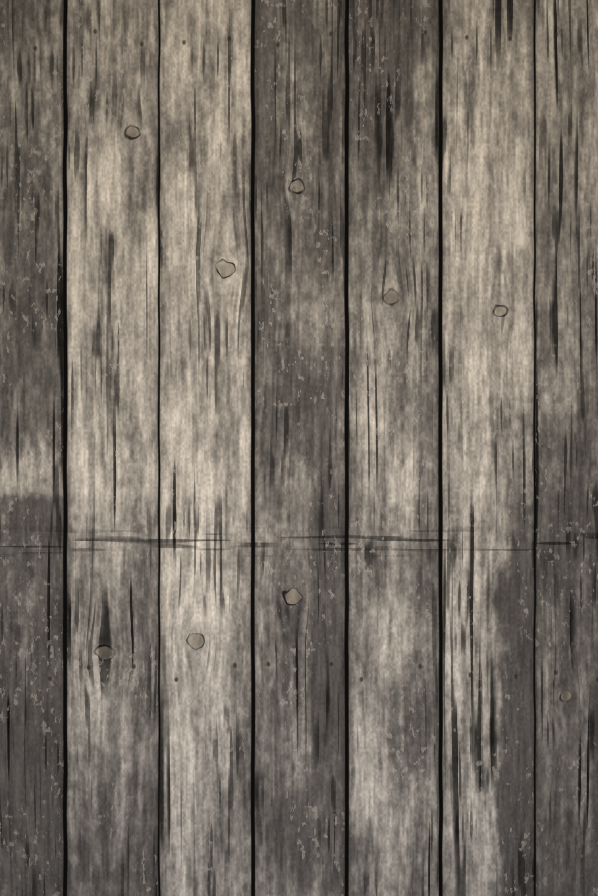
A Shadertoy shader for this texture:

```glsl
// Weathered vertical barn planks: seven boards (the outer two cut off) split by dark gaps.
// Each board mixes pale and stained wood by height; stretched noise adds grain, hairline
// cracks, flecks and scratches, and hashed positions place knots and nails.
const float PITCH = 0.157;         // board width, in canvas widths
const float FIRST_GAP = 0.109;     // x of the leftmost gap
const float GAP_WIDE = 0.0028;     // half widths of the gaps
const float GAP_THIN = 0.0011;
const float KNOT_RADIUS = 0.014;
const float KNOT_CHANCE = 0.5;
const float NAIL_RADIUS = 0.0045;
const float TIDE_LINE = 0.44;      // height of the horizontal weather mark
const vec3 PALE = vec3(0.70, 0.66, 0.61);
const vec3 STAINED = vec3(0.315, 0.295, 0.28);
const vec3 KNOT_TAN = vec3(0.52, 0.47, 0.40);
const vec3 RUST = vec3(0.20, 0.15, 0.12);
const vec3 GAP_COLOR = vec3(0.055, 0.05, 0.045);
// Stain of each board at heights 0, 1/3, 2/3 and 1
const vec4 STAIN[7] = vec4[7](
    vec4(0.90, 0.85, 0.72, 0.70), vec4(0.80, 0.36, 0.28, 0.40),
    vec4(0.40, 0.20, 0.30, 0.38), vec4(0.82, 0.74, 0.76, 0.85),
    vec4(0.42, 0.50, 0.48, 0.92), vec4(0.42, 0.36, 0.28, 0.38),
    vec4(0.95, 0.88, 0.46, 0.48));

float hash(vec2 p) {
    vec3 a = fract(p.xyx * 0.1031);
    a += dot(a, a.yzx + 33.33);
    return fract((a.x + a.y) * a.z);
}

float noise(vec2 p) {
    vec2 i = floor(p), f = fract(p);
    f = f * f * (3.0 - 2.0 * f);
    return mix(mix(hash(i), hash(i + vec2(1, 0)), f.x),
               mix(hash(i + vec2(0, 1)), hash(i + vec2(1, 1)), f.x), f.y);
}

float fbm(vec2 p) {
    float sum = 0.0, amp = 0.533;
    for (int i = 0; i < 4; i++, amp *= 0.5) {
        sum += amp * noise(p);
        p = p * 2.03 + 17.3;
    }
    return sum;
}

float boardStain(int board, float height) {
    float t = clamp(height, 0.0, 0.999) * 3.0;
    int i = int(t);
    return mix(STAIN[board][i], STAIN[board][i + 1], smoothstep(0.0, 1.0, fract(t)));
}

void mainImage(out vec4 fragColor, in vec2 fragCoord) {
    vec2 uv = fragCoord / iResolution.xy, q = fragCoord / iResolution.x;
    float px = 1.0 / iResolution.x, tall = iResolution.y * px;
    float s = (q.x - FIRST_GAP) / PITCH + 1.0;
    float id = clamp(floor(s), 0.0, 6.0), across = s - id;
    vec2 local = vec2(across * PITCH, q.y), seed = vec2(id * 19.7, id * 7.3);

    // Knots: bend the grain around them and keep their masks
    float knotFill = 0.0, knotRim = 0.0, bend = 0.0;
    for (float k = 0.0; k < 2.0; k++) {
        vec2 key = vec2(id + 3.0, k + 11.0);
        vec2 d = local - vec2((0.2 + 0.6 * hash(key)) * PITCH,
                              (k + 0.1 + 0.8 * hash(key + 40.0)) * 0.5 * tall);
        float on = step(hash(key + 80.0), KNOT_CHANCE);
        float radius = KNOT_RADIUS * (0.6 + 0.5 * hash(key + 120.0));
        float r = length(d * vec2(1.0, 1.15)) * (0.75 + 0.5 * noise(q * 110.0));
        bend += on * d.x * exp(-dot(d, d * vec2(1.0, 0.3)) / (5.0 * radius * radius));
        knotFill += on * (1.0 - smoothstep(radius * 0.7, radius + px, r));
        knotRim += on * (1.0 - smoothstep(0.0, 0.003, abs(r - radius))) * noise(q * 90.0 + 7.0);
    }
    vec2 wood = vec2(q.x - 0.6 * bend + 0.006 * noise(q * vec2(5.0, 4.0) + seed), q.y) + seed;

    // Stain: board tone, ragged blotches, weather mark and soaked right edges
    float blotch = fbm(wood * vec2(17.0, 8.0));
    float streak = fbm(wood * vec2(65.0, 5.0) + 31.0);
    float grain = fbm(wood * vec2(110.0, 11.0));
    float rough = fbm(q * vec2(110.0, 65.0));
    float stain = boardStain(int(id), uv.y + 0.08 * (blotch - 0.5));
    stain += 0.7 * (blotch - 0.5) + 0.6 * (streak - 0.5) + 0.5 * (rough - 0.5);
    float tide = uv.y + 0.02 * (rough - 0.5);
    stain -= (id < 0.5 ? 0.5 : 0.1) * smoothstep(TIDE_LINE, TIDE_LINE + 0.012, tide)
           * (1.0 - smoothstep(TIDE_LINE + 0.03, TIDE_LINE + 0.08, tide));
    float soak = smoothstep(0.58, 0.8, across + 0.3 * (blotch - 0.5))
               * (1.0 - smoothstep(0.36, 0.54, uv.y + 0.15 * (streak - 0.5)));
    stain = smoothstep(-0.1, 1.05, stain + soak * (id == 5.0 ? 0.65 : 0.2));

    // Wood colour with fine grain, slightly warmer towards the top
    float fibre = noise(wood * vec2(250.0, 30.0)), speck = noise(q * vec2(310.0, 230.0));
    vec3 color = mix(PALE, STAINED, stain);
    color *= 0.60 + 0.45 * grain + 0.22 * fibre + 0.16 * speck;
    color *= mix(vec3(0.99, 1.0, 1.02), vec3(1.02, 1.0, 0.95), uv.y);

    // Short hairlines, long cracks, cross scratches and pale flecks
    float hair = smoothstep(0.62, 0.88, noise(wood * vec2(210.0, 13.0) + 4.0));
    color *= 1.0 - 0.42 * hair * smoothstep(0.35, 0.65, noise(wood * vec2(26.0, 6.0)));
    float crack = smoothstep(0.72, 0.9, noise(wood * vec2(150.0, 4.0) + 9.0));
    color *= 1.0 - 0.65 * crack * smoothstep(0.5, 0.7, noise(wood * vec2(22.0, 4.0) + 9.0));
    float scratch = smoothstep(0.6, 0.85, noise(q * vec2(14.0, 190.0)));
    color *= 1.0 - 0.45 * scratch * exp(-pow((uv.y - 0.395) / 0.012, 2.0));
    float fleck = smoothstep(0.62, 0.8, fbm(q * vec2(150.0, 90.0) + 50.0))
                * smoothstep(0.4, 0.65, noise(wood * vec2(20.0, 9.0) + 3.0));
    color = mix(color, PALE * 0.9, 0.6 * fleck);

    // Knots and two rows of rusty nails
    color = mix(color, KNOT_TAN * (0.75 + 0.5 * fibre), 0.5 * min(knotFill, 1.0));
    color *= 1.0 - 0.85 * min(knotRim, 1.0);
    for (float n = 0.0; n < 4.0; n++) {
        vec2 jitter = vec2(hash(vec2(id, n + 5.0)), hash(vec2(id + 9.0, n))) - 0.5;
        vec2 nail = vec2((0.25 + 0.5 * mod(n, 2.0)) * PITCH, (n < 2.0 ? 0.25 : 0.955) * tall);
        float r = length((local - nail - 0.03 * jitter) * vec2(1.0, 0.75));
        color = mix(color, RUST, 0.7 * (1.0 - smoothstep(NAIL_RADIUS * 0.3, NAIL_RADIUS, r)));
    }

    // Gaps with shaded lips, then soft darkening towards the corners
    float gap = floor(s + 0.5);
    float offset = (s - gap) * PITCH + 0.0016 * (noise(vec2(gap * 9.0, q.y * 14.0)) - 0.5);
    float edge = abs(offset) - (mod(gap, 4.0) == 2.0 ? GAP_THIN : GAP_WIDE);
    color *= 1.0 - 0.25 * exp(-max(edge, 0.0) / 0.004);
    color = mix(GAP_COLOR, color, smoothstep(-0.7 * px, 0.7 * px + 0.0006, edge));
    color *= 1.08 - 0.4 * dot(uv - 0.5, uv - 0.5);
    fragColor = vec4(clamp(color, 0.0, 1.0), 1.0);
}
```
